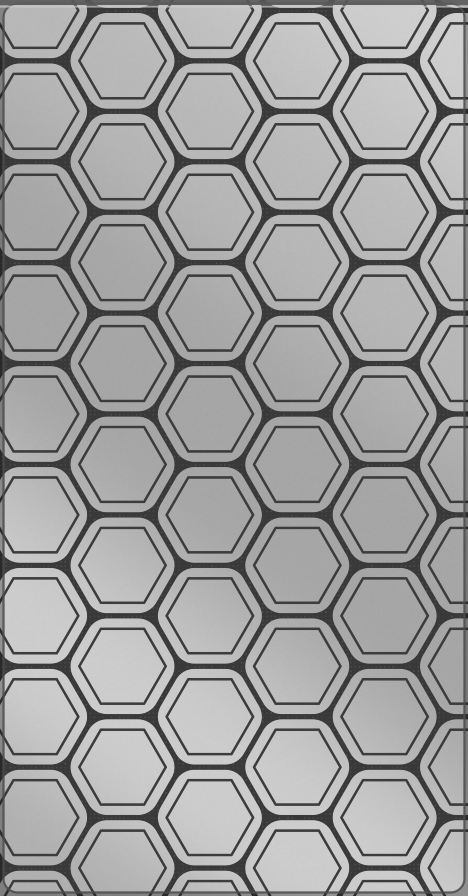
Give the GLSL for this pattern, as a Shadertoy shader.

```glsl
// Brushed metal plate with a honeycomb of rounded, flat-topped cells.
// Each cell holds a thin inset hexagon; soft diagonal bands of light cross
// the plate, and a narrow bevel frames it. One unit is the row pitch.

float hash(vec2 p) {
    p = fract(p * vec2(0.1031, 0.1137));
    p += dot(p, p.yx + 33.3);
    return fract((p.x + p.y) * p.x * 17.0);
}

// Signed distance to a flat-topped hexagon with rounded corners.
float hexagon(vec2 p, float apothem, float corner) {
    const vec3 k = vec3(-0.866, 0.5, 0.577);
    float r = apothem - corner;
    p = abs(p);
    p -= 2.0 * min(dot(k.xy, p), 0.0) * k.xy;
    p -= vec2(clamp(p.x, -k.z * r, k.z * r), r);
    return length(p) * sign(p.y) - corner;
}

float roundedBox(vec2 p, vec2 halfSize, float corner) {
    vec2 q = abs(p) - halfSize + corner;
    return length(max(q, 0.0)) + min(max(q.x, q.y), 0.0) - corner;
}

// Offset from the nearest centre of two interleaved rectangular grids.
vec2 hexCell(vec2 p) {
    vec2 pitch = vec2(1.732, 1.0);
    vec2 a = mod(p + 0.5 * pitch, pitch) - 0.5 * pitch;
    vec2 b = mod(p, pitch) - 0.5 * pitch;
    return dot(a, a) < dot(b, b) ? a : b;
}

// Reflected light, banded along one diagonal.
float sheen(vec2 p) {
    float s = dot(p, vec2(0.6, 0.8));
    float light = mix(0.69, 0.8, smoothstep(0.5, 2.0, s));
    light = mix(light, 0.65, smoothstep(2.4, 4.5, s));
    light = mix(light, 0.72, smoothstep(5.4, 7.1, s));
    return mix(light, 0.81, smoothstep(7.1, 9.6, s));
}

float fill(float d, float px) {
    return 1.0 - smoothstep(-0.6 * px, 0.6 * px, d);
}

void mainImage(out vec4 fragColor, in vec2 fragCoord) {
    float px = 8.88 / iResolution.y;
    vec2 p = fragCoord * px;
    vec2 size = iResolution.xy * px;
    vec2 cell = hexCell(p - vec2(1.214, 8.277));

    // Grooves between cells, speckled with faint dots
    vec2 dots = p * 24.0;
    float dotShape = fill(length(fract(dots) - 0.5) - 0.2, px * 24.0);
    float groove = 0.225 + 0.09 * dotShape * hash(floor(dots));

    // Metal faces and their inset outlines
    float metal = sheen(p) + 0.008 * (hash(floor(dots * 2.0)) - 0.5);
    float shade = mix(groove, metal, fill(hexagon(cell, 0.474, 0.21), px));
    float outline = abs(hexagon(cell, 0.371, 0.0)) - 0.0125;
    shade = mix(shade, 0.235, fill(outline, px));

    // Bevel: dimmed rim, dark seam and a highlight below the top edge
    float rim = roundedBox(p - 0.5 * size, 0.5 * size - 0.035, 0.14);
    shade *= mix(0.72, 1.0, fill(rim, px));
    shade = mix(shade, 0.3, 0.85 * fill(abs(rim) - 0.011, px));
    float top = size.y - p.y;
    shade = mix(shade, 0.36, 0.85 * fill(top - 0.05, px));
    shade = mix(shade, 0.8, 0.7 * fill(abs(top - 0.065) - 0.01, px));

    fragColor = vec4(vec3(shade), 1.0);
}
```
